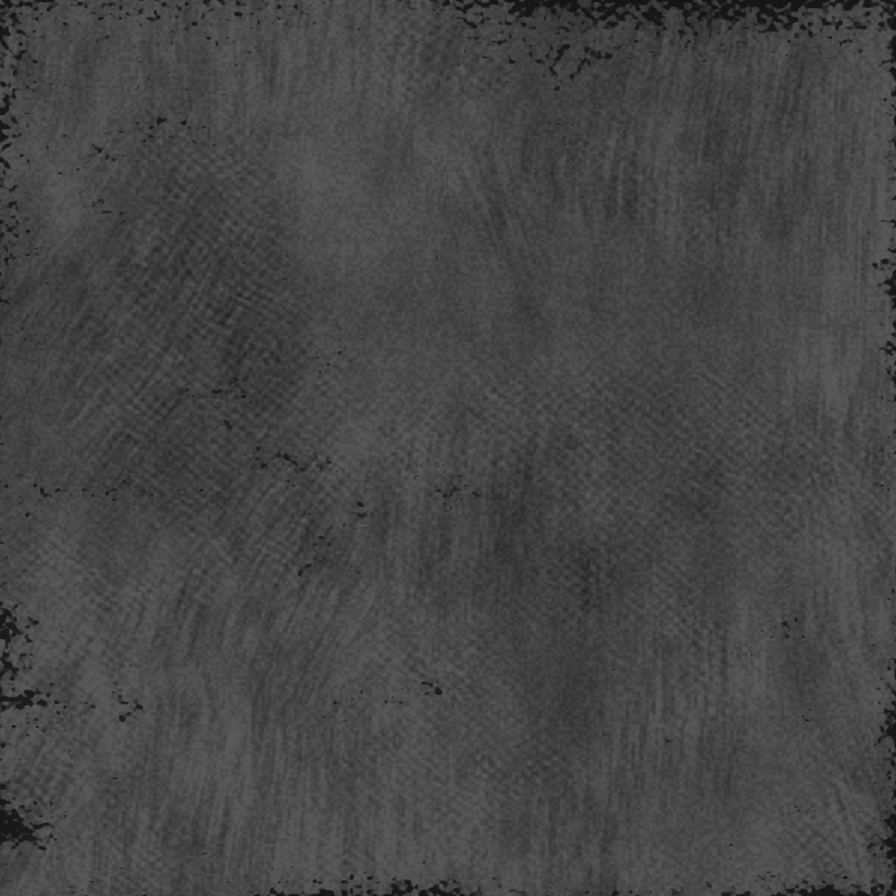
Write a WebGL 2 fragment shader that draws this texture.

```glsl
#version 300 es
precision highp float;

uniform vec2 u_resolution;
out vec4 fragColor;

const float TAU = 6.2831853;
const vec3 TINT = vec3(0.992, 0.994, 1.022);
const float BASE_TONE = 0.287;
const float MAX_TONE = 0.34;
const float INK_TONE = 0.09;
const float CLOUD_GAIN = 0.15;
const float STROKE_GAIN = 0.115;
const float WEAVE_GAIN = 0.034;
const float GRAIN_GAIN = 0.07;
const vec2 WEAVE_COUNT = vec2(60.0, 72.0);
const vec2 STROKE_SCALE = vec2(240.0, 34.0);
const float EDGE_FALLOFF = 0.05;

float hash(vec2 p) {
    vec3 q = fract(vec3(p.xyx) * 0.1031);
    q += dot(q, q.yzx + 33.33);
    return fract((q.x + q.y) * q.z);
}

float noise(vec2 p) {
    vec2 i = floor(p);
    vec2 f = fract(p);
    f = f * f * (3.0 - 2.0 * f);
    float low = mix(hash(i), hash(i + vec2(1, 0)), f.x);
    float high = mix(hash(i + vec2(0, 1)), hash(i + vec2(1, 1)), f.x);
    return mix(low, high, f.y);
}

float fbm(vec2 p) {
    float sum = 0.0;
    float gain = 0.5;
    for (int i = 0; i < 5; i++) {
        sum += gain * noise(p);
        p = mat2(1.6, 1.2, -1.2, 1.6) * p + 17.3;
        gain *= 0.5;
    }
    return sum / 0.97;
}

vec2 rotate(vec2 p, float angle) {
    float c = cos(angle);
    float s = sin(angle);
    return vec2(c * p.x - s * p.y, s * p.x + c * p.y);
}

// Fine, short bristle marks running along the rotated y axis.
float bristles(vec2 p, float angle) {
    vec2 q = rotate(p, angle) + 5.0;
    float fine = noise(q * STROKE_SCALE);
    float broad = noise(q * STROKE_SCALE * vec2(0.5, 0.45) + 31.0);
    return 0.65 * fine + 0.35 * broad - 0.5;
}

// Staggered canvas threads, broken up by uneven wear.
float canvasWeave(vec2 p) {
    vec2 wobble = vec2(noise(p * 22.0), noise(p * 22.0 + 40.0)) * 0.011;
    vec2 q = (p + wobble) * WEAVE_COUNT * TAU;
    float checker = cos(q.x) * cos(q.y);
    float twill = sin(q.x + q.y);
    return mix(checker, twill, 0.3) * (0.2 + 1.6 * noise(p * 75.0));
}

void main() {
    vec2 uv = gl_FragCoord.xy / u_resolution;
    vec2 bent = uv + 0.03 * vec2(noise(uv * 5.0), noise(uv * 5.0 + 9.0));

    // Worn paint: broad clouds with a darker middle.
    float cloud = fbm(bent * vec2(4.6, 3.2) + 3.0) - 0.5;
    float smudge = fbm(bent * vec2(22.0, 13.0) + 21.0) - 0.5;
    vec2 offset = uv - vec2(0.42, 0.55);
    float middle = exp(-6.0 * dot(offset, offset));
    float tone = BASE_TONE + CLOUD_GAIN * (cloud + 0.6 * smudge) - 0.024 * middle;

    // Brush marks: upright in most places, slanted in others.
    float slant = smoothstep(0.48, 0.62, fbm(uv * 3.1 + 50.0));
    float upright = bristles(bent, 0.05);
    float slanted = bristles(bent, uv.x < 0.5 ? 0.5 : -0.3);
    float brushed = smoothstep(0.35, 0.62, fbm(uv * 5.0 + 70.0));
    tone += STROKE_GAIN * mix(upright, slanted, slant) * (0.3 + 0.7 * brushed);

    // Canvas threads show where the brushing is thin.
    float weave = canvasWeave(uv);
    float bare = smoothstep(0.38, 0.62, fbm(uv * 4.2 + 90.0) + 0.12 * (0.45 - uv.y));
    tone += WEAVE_GAIN * weave * (0.15 + 0.85 * bare);

    // Fine grain and short pale scuffs.
    tone += GRAIN_GAIN * (noise(uv * 300.0) - 0.5);
    float scuff = noise(rotate(uv, 0.3) * vec2(50.0, 190.0) + 60.0);
    tone += 0.03 * smoothstep(0.7, 0.95, scuff) * bare;
    tone = min(tone, mix(tone, MAX_TONE, 0.7));

    // Black flecks gather along the borders and in a few worn spots.
    vec2 far = 1.0 - uv;
    float border = min(min(uv.x * 1.2, far.x * 2.6), min(uv.y * 2.2, far.y));
    float patches = smoothstep(0.35, 0.75, fbm(uv * 5.0 + 110.0));
    float edge = exp(-border / EDGE_FALLOFF) * (0.25 + 0.9 * patches);
    float spots = smoothstep(0.6, 0.82, fbm(uv * vec2(8.0, 13.0) + 130.0));
    float fleck = 0.5 * noise(uv * vec2(125.0, 190.0)) + 0.3 * noise(uv * 260.0 + 8.0);
    float score = fleck + 0.1 + 0.12 * weave + 0.5 * edge + 0.3 * spots;
    float ink = smoothstep(0.82, 1.08, score);
    tone = mix(tone, INK_TONE, 0.9 * ink) - 0.02 * edge;

    fragColor = vec4(max(tone, 0.0) * TINT, 1.0);
}
```
